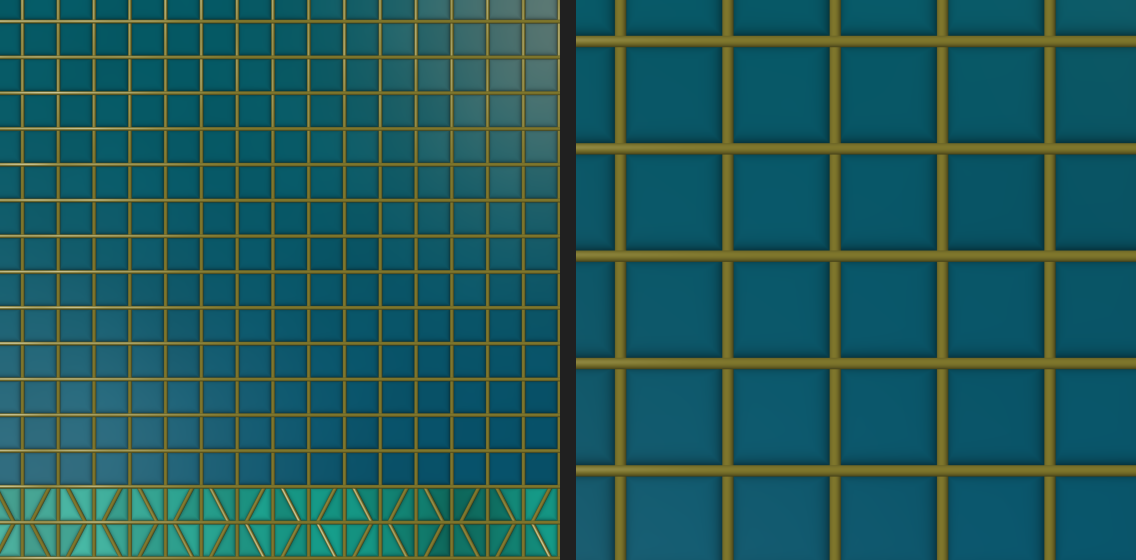
Left, the full canvas; right, a detail of the centre.
Write a WebGL 1 fragment shader that draws this pattern.

```glsl
precision highp float;

uniform vec2 u_resolution;

#define TILES 15.65
#define ORIGIN vec2(0.0404, 0.0030)
#define BAND_ROWS 2.0
#define BAR_HALF 0.053
#define DIAGONAL_LEAN 0.52
#define TILT 0.035
#define SHADOW 0.42
#define GOLD vec3(0.46, 0.43, 0.16)
#define GLINT vec3(0.80, 0.78, 0.60)
#define BLUE_LOW vec3(0.025, 0.315, 0.410)
#define BLUE_HIGH vec3(0.015, 0.345, 0.390)

vec2 hash2(vec2 p) {
  p = vec2(dot(p, vec2(127.1, 311.7)), dot(p, vec2(269.5, 183.3)));
  return fract(sin(p) * 43758.5);
}

float cornerSlope(vec2 cell, vec2 f, vec2 corner) {
  return dot(hash2(cell + corner) * 2.0 - 1.0, f - corner);
}

float gradientNoise(vec2 p) {
  vec2 cell = floor(p), f = fract(p);
  vec2 w = f * f * f * (f * (f * 6.0 - 15.0) + 10.0);
  float low = mix(cornerSlope(cell, f, vec2(0.0)),
                  cornerSlope(cell, f, vec2(1.0, 0.0)), w.x);
  float high = mix(cornerSlope(cell, f, vec2(0.0, 1.0)),
                   cornerSlope(cell, f, vec2(1.0)), w.x);
  return mix(low, high, w.y);
}

float glow(vec2 p, vec2 center, vec2 falloff) {
  vec2 d = p - center;
  return exp(-dot(d * d, falloff));
}

// Glazed blue field with two soft reflections
vec3 blueGlaze(vec2 p) {
  vec3 color = mix(BLUE_LOW, BLUE_HIGH, smoothstep(0.15, 0.9, p.y));
  color = mix(color, vec3(0.36, 0.54, 0.60),
              0.52 * glow(p, vec2(0.08, 0.14), vec2(7.0, 11.0)));
  color = mix(color, vec3(0.22, 0.48, 0.52),
              0.22 * glow(p, vec2(0.0, 0.45), vec2(12.0, 8.0)));
  return mix(color, vec3(0.52, 0.53, 0.48),
             0.68 * glow(p, vec2(1.02, 0.98), vec2(11.0, 9.0)));
}

// Turquoise border, paler at the left with a dim patch at the right
vec3 borderGlaze(vec2 p) {
  vec3 color = mix(vec3(0.30, 0.69, 0.62), vec3(0.08, 0.58, 0.51),
                   smoothstep(0.0, 0.6, p.x));
  return color * (1.0 - 0.28 * glow(p, vec2(0.82, 0.06), vec2(90.0, 20.0)));
}

// Rounded metal bar: d is the signed distance, positive on the lit side
vec4 metalBar(float d, float glint, float aa) {
  float s = d / BAR_HALF;
  float cover = 1.0 - smoothstep(BAR_HALF - aa, BAR_HALF + aa, abs(d));
  vec3 color = GOLD * (1.06 + 0.16 * s - 0.32 * s * s);
  float ridge = exp(-5.0 * (s - 0.25) * (s - 0.25));
  return vec4(mix(color, GLINT, clamp(glint, 0.0, 1.0) * ridge), cover);
}

void main() {
  vec2 uv = gl_FragCoord.xy / u_resolution.y;
  float aa = 0.75 * TILES / u_resolution.y;
  vec2 p = (uv - ORIGIN) * TILES;
  vec2 id = floor(p);
  vec2 q = p - id;
  vec2 line = p - floor(p + 0.5);
  float inBand = step(id.y, BAND_ROWS - 0.5);

  // Diagonals alternate direction like a checkerboard
  float lean = mod(id.x + id.y, 2.0) * 2.0 - 1.0;
  float diagonal = (q.x - 0.5 - DIAGONAL_LEAN * lean * (q.y - 0.5))
                 / sqrt(1.0 + DIAGONAL_LEAN * DIAGONAL_LEAN);
  float side = step(0.0, diagonal) * inBand;

  // Each piece reflects from a slightly different angle
  vec2 tilt = hash2(id + 17.0 * side) - 0.5;
  vec2 bent = uv + TILT * tilt;
  vec3 color = mix(blueGlaze(bent), borderGlaze(bent), inBand);
  color *= 1.0 + 0.04 * tilt.x + inBand * 0.14 * tilt.y;
  color *= 1.0 + 0.05 * gradientNoise(uv * 5.0);

  // Contact shadow, wider along the right and bottom tile edges
  float edge = min(min(q.x * 1.7, 1.0 - q.x), min((1.0 - q.y) * 1.7, q.y));
  edge = min(edge, mix(1.0, abs(diagonal) * 1.3, inBand));
  color *= 1.0 - SHADOW * exp(-max(edge - BAR_HALF, 0.0) * 19.0);

  // Highlights run along the bars where they face the light
  float sparkle = 0.75 + 0.9 * gradientNoise(p * vec2(0.7, 0.6) + 4.0);
  float glintAcross = (1.0 - smoothstep(0.08, 0.46, uv.x)) * sparkle;
  float glintUp = smoothstep(0.66, 0.92, uv.y) * sparkle * 0.65;
  float facing = glow(uv, vec2(0.54, 0.06), vec2(22.0, 0.0))
               + glow(uv, vec2(0.97, 0.03), vec2(250.0, 200.0));
  float glintDiagonal = facing * (0.55 - 0.40 * lean);

  vec4 bar = metalBar(-diagonal, glintDiagonal, aa);
  color = mix(color, bar.rgb, bar.a * inBand);
  bar = metalBar(-line.x, glintUp, aa);
  color = mix(color, bar.rgb, bar.a);
  bar = metalBar(line.y, glintAcross, aa);
  color = mix(color, bar.rgb, bar.a);

  gl_FragColor = vec4(color, 1.0);
}
```
